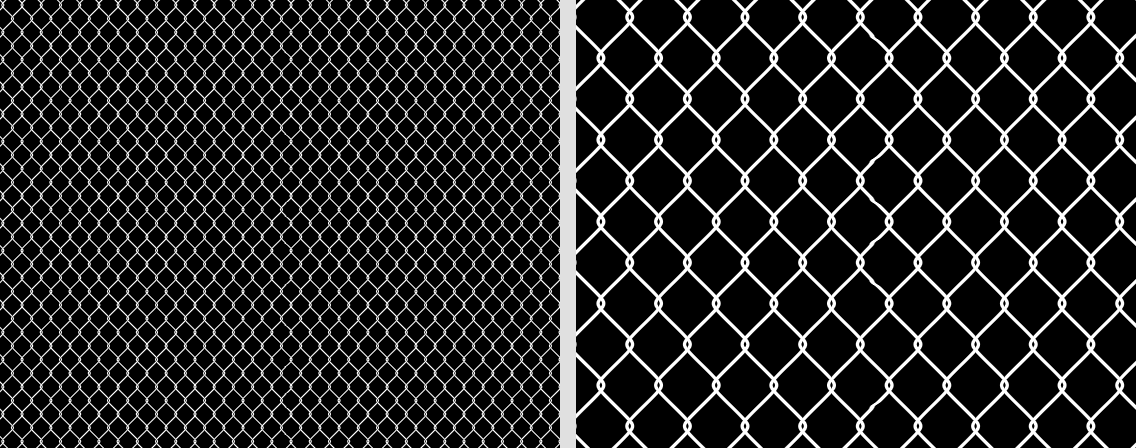
Left, the full canvas; right, a detail of the centre.
This pattern is drawn by a Shadertoy shader. Its source:

```glsl
// Chain-link fence: interlocked white zigzag wires on black.

// Lengths are fractions of the canvas height.
const vec2  CELL       = vec2(0.04289, 0.06087); // one full mesh repeat
const vec2  NODE       = vec2(0.4352, 0.6235);   // position of one wire crossing
const float HALF_WIDTH = 0.00124;                // half the wire thickness
const float OVERLAP    = 0.0021;                 // reach of a bend past its node
const float BEND       = 0.0033;                 // roundness of a bend
const float KINK_WIRE  = -5.0;                   // index of the one worn wire
const float KINK_SIZE  = 0.0012;                 // sideways nick on that wire
const float KINK_SPAN  = 0.0018;                 // length of a nick
const float KINK_ODDS  = 0.45;                   // share of strands with a nick
const vec3  WIRE_COLOR = vec3(1.0);
const vec3  BACKGROUND = vec3(0.0);

float hash(float n) {
    return fract(sin(n * 12.99 + 4.1) * 4375.85);
}

// Distance to a family of vertical zigzag wires, one per cell width.
float wireDistance(vec2 p, bool worn) {
    float halfRow = 0.5 * CELL.y;
    float reach = 0.25 * CELL.x + OVERLAP;

    // Fold into one wire and one bend.
    float wire = floor(p.x / CELL.x + 0.25);
    float x = p.x - (wire + 0.25) * CELL.x;
    float bend = round(p.y / halfRow);
    float t = p.y - bend * halfRow;
    float side = mod(bend, 2.0) < 0.5 ? -1.0 : 1.0;

    // A hyperbola rounds the bend and meets the next one at mid-strand.
    float root = sqrt(t * t + BEND * BEND);
    float quarter = 0.25 * CELL.y;
    float slope = reach / (sqrt(quarter * quarter + BEND * BEND) - BEND);
    float path = side * (reach - slope * (root - BEND));
    float gradient = slope * t / root;

    // Small nicks halfway along some strands of the worn wire.
    if (worn && wire == KINK_WIRE && hash(floor(p.y / halfRow)) < KINK_ODDS) {
        float k = (abs(t) - quarter) / KINK_SPAN;
        path += KINK_SIZE * exp(-k * k);
    }
    return abs(x - path) / sqrt(1.0 + gradient * gradient);
}

// Share of a pixel covered by a line, also for lines thinner than a pixel.
float lineCoverage(float d, float pixel) {
    return clamp((HALF_WIDTH - d) / pixel + 0.5, 0.0, 1.0)
         - clamp((-HALF_WIDTH - d) / pixel + 0.5, 0.0, 1.0);
}

void mainImage(out vec4 fragColor, in vec2 fragCoord) {
    vec2 p = fragCoord / iResolution.y - NODE;

    // Neighbouring wires are mirror images that hook at the nodes.
    float d = min(wireDistance(p, false),
                  wireDistance(vec2(-p.x, p.y), true));

    float coverage = lineCoverage(d, 1.0 / iResolution.y);
    fragColor = vec4(mix(BACKGROUND, WIRE_COLOR, coverage), 1.0);
}
```
